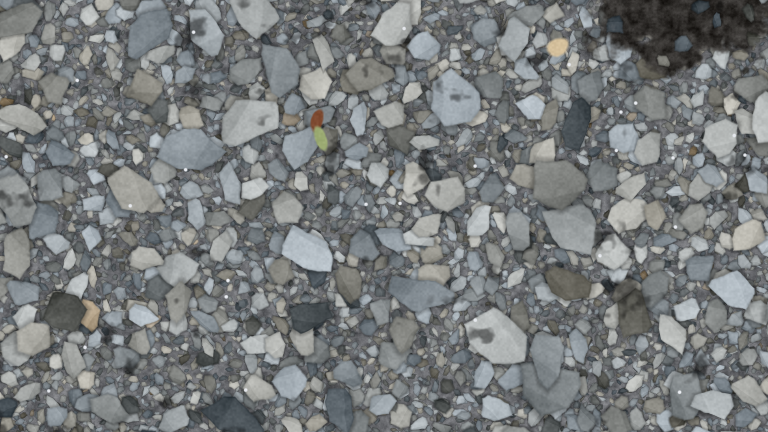
This texture is drawn by a WebGL 2 fragment shader. Its source:

```glsl
#version 300 es
precision highp float;

uniform vec2 u_resolution;
out vec4 fragColor;

const float TAU = 6.28319;
const float EDGE = 0.0028;

float hash(vec2 p) {
    return fract(sin(dot(p, vec2(127.1, 311.7))) * 43758.5);
}

float noise(vec2 p) {
    vec2 i = floor(p), f = fract(p);
    f = f * f * (3.0 - 2.0 * f);
    return mix(mix(hash(i), hash(i + vec2(1, 0)), f.x),
               mix(hash(i + vec2(0, 1)), hash(i + vec2(1, 1)), f.x), f.y);
}

float fbm(vec2 p) {
    float sum = 0.0, amp = 0.5;
    for (int i = 0; i < 4; i++) {
        sum += amp * noise(p);
        p = p * 2.03 + 17.3;
        amp *= 0.5;
    }
    return sum / 0.9375;
}

vec2 rotate(vec2 p, float a) {
    float c = cos(a), s = sin(a);
    return vec2(c * p.x + s * p.y, c * p.y - s * p.x);
}

// Irregular convex outline of roughly unit radius
float chippedShape(vec2 p, vec2 seed) {
    float d = -1.0;
    for (int k = 0; k < 7; k++) {
        vec2 s = seed + float(k) * vec2(1.7, 2.9);
        float a = TAU * (float(k) + 0.8 * hash(s)) / 7.0;
        d = max(d, dot(p, vec2(cos(a), sin(a))) - mix(0.62, 1.0, hash(s + 5.3)));
    }
    return d;
}

// Grey stone colour, from cool to warm, with occasional dark or rusty pieces
vec3 stoneColor(vec2 seed, float low, float high) {
    float tone = mix(low, high, hash(seed + 3.1));
    float kind = hash(seed + 8.7);
    tone = mix(tone, 0.30 + 0.12 * hash(seed), step(kind, 0.09));
    vec3 tint = mix(vec3(-0.035, 0.003, 0.032), vec3(0.018, 0.008, -0.03),
                    pow(hash(seed + 6.4), 1.4));
    tint += step(0.985, kind) * vec3(0.05, -0.02, -0.10);
    return tone + tint;
}

// One grid of scattered stones painted over the given colour
vec3 paintStones(vec3 col, vec2 p, float cell, float density, float low, float high, float seed) {
    vec2 base = floor(p / cell);
    for (int j = -1; j <= 1; j++) {
        for (int i = -1; i <= 1; i++) {
            vec2 id = base + vec2(i, j);
            vec2 key = id + seed * 31.7;
            if (hash(key + 0.37) > density) continue;
            vec2 jitter = vec2(hash(key + 1.9), hash(key + 4.2)) - 0.5;
            vec2 q = p - (id + 0.5 + 0.7 * jitter) * cell;
            float radius = cell * mix(0.40, 0.64, hash(key + 7.7));
            if (length(q) > radius * 1.5) continue;
            q = rotate(q, TAU * hash(key + 2.6)) / radius;
            q.y *= mix(1.0, 1.9, hash(key + 9.1));
            float d = chippedShape(q, key) * radius;

            // Dark seam, then a softly faceted face
            col *= 1.0 - 0.24 * smoothstep(0.13 * cell, 0.0, d);
            vec3 face = stoneColor(key, low, high);
            vec2 tilt = rotate(vec2(1, 0), TAU * hash(key + 5.8));
            face += 0.035 * dot(q, tilt);
            face -= 0.05 * smoothstep(-0.05, 0.05, dot(q, tilt.yx) - 0.35);
            face += 0.09 * (fbm(p * 55.0 + key) - 0.5);
            face -= 0.06 * smoothstep(-0.007, 0.0, d);
            col = mix(col, face, smoothstep(EDGE, -EDGE, d));
        }
    }
    return col;
}

// Soft mask of a rotated ellipse
float blob(vec2 p, vec2 center, vec2 size, float angle) {
    float d = length(rotate(p - center, angle) / size) - 1.0;
    return smoothstep(0.2, -0.2, d);
}

void main() {
    vec2 p = gl_FragCoord.xy / u_resolution.y;
    float right = u_resolution.x / u_resolution.y;
    vec2 warp = vec2(fbm(p * 22.0), fbm(p * 22.0 + 40.0)) - 0.5;
    vec2 w = p + 0.012 * warp;

    // Gritty binder
    vec3 binder = vec3(0.41, 0.415, 0.43) + 0.36 * (fbm(p * 75.0) - 0.5);
    vec3 col = binder;

    // Stones from fine to coarse
    col = paintStones(col, w, 0.017, 0.75, 0.38, 0.70, 1.0);
    col = paintStones(col, w, 0.029, 0.72, 0.41, 0.74, 2.0);
    col = paintStones(col, w, 0.047, 0.66, 0.45, 0.77, 3.0);
    col = paintStones(col, w, 0.078, 0.55, 0.48, 0.77, 4.0);
    col = paintStones(col, w, 0.125, 0.34, 0.50, 0.75, 5.0);

    // Dark worn hollow with a few stones left in it
    vec2 hollow = (p - vec2(right - 0.19, 0.96) + 0.16 * warp) / vec2(0.23, 0.12);
    float worn = smoothstep(1.1, 0.75, length(hollow));
    vec3 soil = vec3(0.20, 0.19, 0.18) + 0.30 * (fbm(p * 60.0 + 9.0) - 0.5);
    soil = paintStones(soil, w, 0.04, 0.22, 0.25, 0.62, 6.0);
    col = mix(col, soil, worn);

    // Small dark pits and bright mineral specks
    col *= 1.0 - 0.45 * smoothstep(0.70, 0.82, fbm(p * 13.0 + 60.0));
    vec2 speckCell = floor(p * 24.0);
    vec2 speckPos = (speckCell + 0.2 + 0.6 * vec2(hash(speckCell + 3.0), hash(speckCell + 7.0))) / 24.0;
    float speck = smoothstep(0.006, 0.002, length(p - speckPos));
    col = mix(col, vec3(0.90, 0.91, 0.93), speck * step(0.975, hash(speckCell)));

    // Cream pebble and a scrap of leaf
    col = mix(col, vec3(0.84, 0.76, 0.62), blob(w, vec2(1.29, 0.89), vec2(0.025, 0.021), 0.2));
    col = mix(col, vec3(0.50, 0.30, 0.20), blob(w, vec2(0.735, 0.72), vec2(0.013, 0.026), -0.3));
    col = mix(col, vec3(0.62, 0.68, 0.46), blob(w, vec2(0.742, 0.68), vec2(0.014, 0.028), 0.4));

    // Fine grain and gentle large-scale variation
    col += 0.05 * (noise(p * 200.0) - 0.5) + 0.05 * (fbm(p * 4.0) - 0.5);
    fragColor = vec4(clamp(col, 0.0, 1.0), 1.0);
}
```
